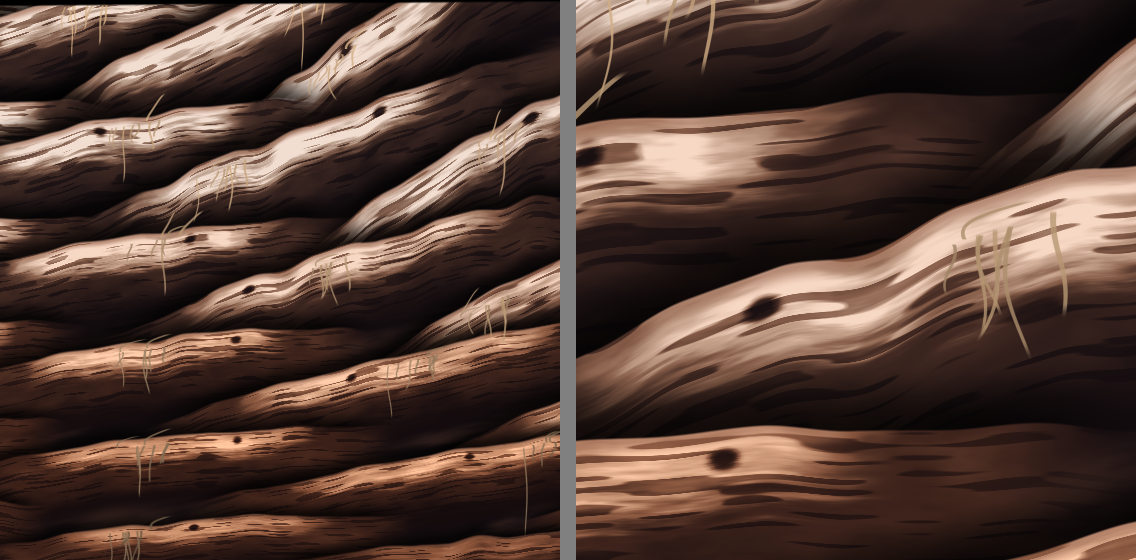
Left: the whole. Right: its middle third, enlarged.
This texture is drawn by a WebGL 2 fragment shader. Its source:

```glsl
#version 300 es
precision highp float;
uniform vec2 u_resolution;
out vec4 outColor;

#define ROWS 6
#define STRANDS 8
#define LOG_RADIUS 0.022
#define LOG_HALF_LENGTH 0.25
#define ARCH 0.4
#define BODY_LIGHT 0.21
#define GRAIN 0.75
#define STRAW_WIDTH 0.0011

const vec3 SHADE = vec3(0.07, 0.045, 0.06);
const vec3 BROWN = vec3(0.23, 0.15, 0.13);
const vec3 RUST = vec3(0.55, 0.35, 0.26);
const vec3 TAUPE = vec3(0.74, 0.63, 0.56);
const vec3 PALE = vec3(0.95, 0.87, 0.82);
const vec3 STRAW = vec3(0.76, 0.63, 0.48);

float hash(vec2 p) {
  p = fract(p * vec2(0.1031, 0.1137));
  p += dot(p, p.yx + 33.33);
  return fract((p.x + p.y) * p.x * 7.31);
}

float noise(vec2 p) {
  vec2 i = floor(p), f = fract(p);
  f = f * f * (3.0 - 2.0 * f);
  return mix(mix(hash(i), hash(i + vec2(1, 0)), f.x),
             mix(hash(i + vec2(0, 1)), hash(i + vec2(1, 1)), f.x), f.y);
}

float fbm(vec2 p) {
  float sum = 0.0, amp = 0.5;
  for (int i = 0; i < 4; i++) {
    sum += amp * noise(p);
    p = p * 2.1 + 13.7;
    amp *= 0.5;
  }
  return sum;
}

// Light level to wood colour
vec3 woodTone(float l) {
  vec3 c = mix(SHADE, BROWN, smoothstep(0.0, 0.24, l));
  c = mix(c, mix(RUST, TAUPE * 0.62, 0.45), smoothstep(0.2, 0.45, l));
  c = mix(c, TAUPE, smoothstep(0.4, 0.68, l));
  return mix(c, PALE, smoothstep(0.65, 0.95, l));
}

// Log lattice: the columns fan out and steepen toward the upper right
vec2 logCenter(float c, float r) {
  return vec2(0.34 - 0.032 * r + c * (0.57 - 0.065 * r),
              0.045 + r * (0.138 + 0.0095 * r) - 0.026 * c);
}
float logSlope(float c, float r) {
  return 0.08 + 0.022 * r + max(c, -0.3) * 0.055 * r;
}
float logHalf(float c) { return LOG_HALF_LENGTH + 0.05 * sin(c * 1.57); }
float logRadius(float r) { return LOG_RADIUS + 0.0035 * r; }

void paintLog(inout vec3 col, vec2 p, float c, float r, float px) {
  vec2 id = vec2(c + 2.0, r + 1.0), q = p - logCenter(c, r);
  float slope = logSlope(c, r), halfLen = logHalf(c), radius = logRadius(r);
  float stretch = radius * sqrt(1.0 + slope * slope);
  float u = q.x / halfLen;
  float v = (q.y - slope * q.x) / stretch + ARCH * (u * u - 0.3);
  v += 0.45 * (noise(vec2(q.x * 18.0, 0.0) + id * 19.0) - 0.5);

  // Silhouette and the dark gap above it
  float ends = 1.0 - smoothstep(1.15, 1.65, abs(u));
  float aa = 1.5 * px / radius;
  float edge = 1.0 - smoothstep(1.0 - aa, 1.0 + aa, v);
  float gap = (1.0 - edge) * (1.0 - smoothstep(1.0, 2.4, v)) * ends;
  col *= 1.0 - 0.7 * gap;
  float alpha = edge * ends * smoothstep(-4.8, -3.0, v);

  // Grain, cracks and blotches
  vec2 g = vec2(q.x * 9.0, v * 2.6) + id * 17.0;
  float fine = fbm(g * vec2(2.0, 2.2)), blotch = fbm(g * vec2(1.8, 0.5) + 40.0);
  float crack = smoothstep(0.66, 0.76, noise(g * vec2(2.2, 3.2) + 70.0));

  // Sunlit upper side, tapering to both ends
  float taper = 1.0 - smoothstep(0.6, 1.08, abs(u) + 0.5 * (blotch - 0.47));
  float lit = taper * smoothstep(-1.35, 0.15, v - 0.7 * u * u + 0.8 * (fine - 0.47));
  float sun = min(0.6 + 0.085 * r, 0.95) - 0.07 * max(c, 0.0);
  sun *= mix(0.45, 1.0, smoothstep(-0.1, 0.2, r * 0.3 - c * 0.15 + 0.1));
  float light = BODY_LIGHT * smoothstep(-4.2, -0.6, v) * (0.45 + 1.1 * blotch);
  light += lit * sun * (0.82 + GRAIN * (fine - 0.47) + 0.5 * (blotch - 0.47));
  light *= 1.0 - 0.5 * crack;

  // One knot on each log
  vec2 k = vec2((u - 1.3 * (hash(id) - 0.5)) * halfLen / radius * 0.75, v - 0.4);
  float knot = length(k) + 0.3 * (fine - 0.5);
  light *= mix(0.15, 1.0, smoothstep(0.1, 0.34, knot));

  vec3 wood = woodTone(light);
  wood = mix(wood, wood * vec3(1.08, 0.9, 0.76), 1.0 - smoothstep(1.0, 4.0, r));
  float rim = smoothstep(0.6, 0.95, v) * lit;
  wood = mix(wood, RUST * (0.6 + 0.5 * sun), 0.6 * rim);
  col = mix(col, wood, alpha);
}

// A tuft of straw caught on the top edge of a log
void paintTuft(inout vec3 col, vec2 p, float c, float r, float px) {
  vec2 id = vec2(c * 7.0 + 31.0, r * 11.0 + 5.0);
  float off = 1.3 * (hash(id) - 0.5) * logHalf(c);
  vec2 root = logCenter(c, r) + vec2(off, logSlope(c, r) * off + 0.7 * logRadius(r));
  if (abs(p.x - root.x) > 0.16 || abs(p.y - root.y) > 0.24) return;
  for (int i = 0; i < STRANDS; i++) {
    vec2 s = id + vec2(float(i) * 3.7, float(i) * 1.9);
    float h1 = hash(s), h2 = hash(s + 51.0), h3 = hash(s + 97.0);
    float len = mix(0.03, 0.1, h1 * h1) * (i == 0 ? 1.9 : 1.0);
    if (h3 > 0.7 && i > 0) len *= -0.6;
    float x0 = root.x + 0.1 * (h2 - 0.5);
    float y0 = root.y + logSlope(c, r) * (x0 - root.x);
    float t = (y0 - p.y) / len;
    float bend = (h3 - 0.45) * (len < 0.0 ? 0.09 : 0.035);
    float x = x0 + bend * t * t + 0.003 * sin(t * 5.0 + h1 * 6.0);
    float tilt = (2.0 * bend * t + 0.015 * cos(t * 5.0 + h1 * 6.0)) / len;
    float d = abs(p.x - x) / sqrt(1.0 + tilt * tilt);
    float w = STRAW_WIDTH * (0.6 + h2) * (1.1 - 0.5 * t);
    float cover = (1.0 - smoothstep(w - 0.5 * px, w + px, d));
    cover *= smoothstep(0.0, 0.04, t) * (1.0 - smoothstep(0.85, 1.0, t));
    col = mix(col, STRAW * (0.5 + 0.1 * r + 0.2 * h1), 0.8 * cover);
  }
}

void main() {
  vec2 p = gl_FragCoord.xy / u_resolution;
  float px = 1.0 / u_resolution.y;

  // Dim wood deep in the stack
  float depth = fbm(vec2(p.x * 5.0, (p.y - 0.2 * p.x) * 32.0));
  vec3 col = woodTone(0.22 * smoothstep(0.3, 0.75, depth));

  // Back to front: top row first, left to right
  for (int r = ROWS - 1; r >= 0; r--)
    for (int c = -1; c <= 2; c++) paintLog(col, p, float(c), float(r), px);
  for (int r = ROWS - 1; r >= 0; r--)
    for (int c = 0; c <= 2; c++) paintTuft(col, p, float(c), float(r), px);

  // Black strip along the top
  col *= 1.0 - smoothstep(0.987, 0.992, p.y - 0.008 * p.x);
  outColor = vec4(col, 1.0);
}
```
